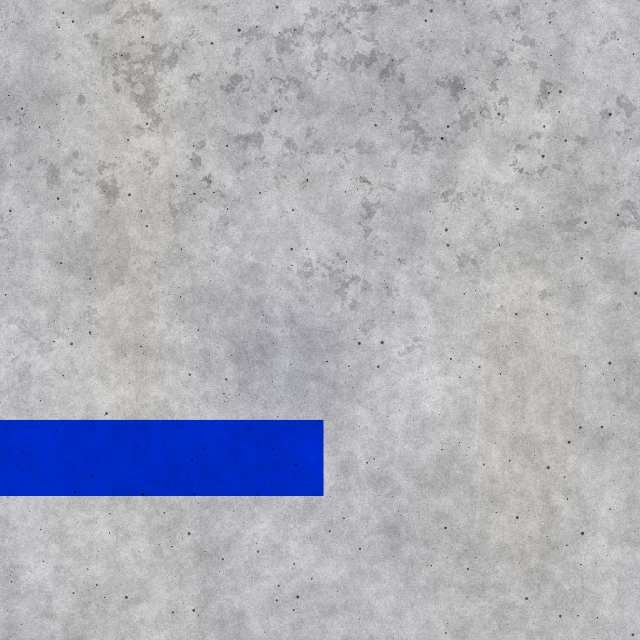
Write a three.js fragment shader that draws this texture.

```glsl
// Weathered grey concrete with a flat blue painted bar at the lower left.
// Soft cellular noise is layered into mottling, streaks, stains and grain;
// jittered cells give pits, and the bar tints the finished surface.
varying vec2 vUv;

const vec3 CONCRETE = vec3(0.722, 0.722, 0.73);
const vec3 PAINT = vec3(0.0, 0.16, 0.75);
const vec3 WARM = vec3(0.012, 0.006, -0.018);
const vec3 COOL = vec3(-0.008, -0.006, 0.012);

float hash(vec2 p) {
  vec3 q = fract(vec3(p.xyx) * 0.1031);
  q += dot(q, q.yzx + 33.33);
  return fract((q.x + q.y) * q.z);
}

vec2 hash2(vec2 p) {
  return vec2(hash(p + 17.3), hash(p + 71.9));
}

// Random cell values blended by distance to their jittered centres.
float cellNoise(vec2 p) {
  vec2 cell = floor(p);
  float sum = 0.0;
  float total = 0.0;
  for (int y = -1; y <= 1; y++) {
    for (int x = -1; x <= 1; x++) {
      vec2 id = cell + vec2(float(x), float(y));
      vec2 d = id + 0.15 + 0.7 * hash2(id) - p;
      float w = exp(-7.0 * dot(d, d));
      sum += w * hash(id);
      total += w;
    }
  }
  return sum / total;
}

// Layers of nearly equal strength, centred on zero.
float mottle(vec2 p, float gain) {
  float sum = 0.0;
  float amp = 1.0;
  for (int i = 0; i < 4; i++) {
    sum += amp * (cellNoise(p) - 0.5);
    p = mat2(0.8, 0.6, -0.6, 0.8) * p * 2.3 + 13.7;
    amp *= gain;
  }
  return sum;
}

float patchAt(vec2 p, vec2 centre, vec2 radius) {
  vec2 d = (p - centre) / radius;
  return exp(-dot(d, d));
}

// Small dark holes, at most one in each cell.
float pits(vec2 p, float scale, float density) {
  vec2 id = floor(p * scale);
  float size = hash(id + 5.1);
  float radius = mix(0.05, 0.11, size * size);
  float d = length(fract(p * scale) - 0.2 - 0.6 * hash2(id));
  return step(hash(id + 41.0), density) * (1.0 - smoothstep(radius * 0.5, radius * 1.2, d));
}

// Evenly spaced rusty dots in two short rows.
float rustDots(vec2 p) {
  float sum = 0.0;
  for (int i = 0; i < 14; i++) {
    float k = float(i);
    float present = 1.0 - step(5.5, k) * step(k, 9.5);
    float strong = step(mod(k, 5.0), 0.5);
    vec2 centre = vec2(0.3263 + 0.0487 * k, k < 6.0 ? 0.715 : 0.739);
    float radius = mix(0.004, 0.007, strong);
    float d = length(p - centre);
    sum += present * mix(0.5, 1.0, strong) * (1.0 - smoothstep(radius * 0.6, radius * 1.2, d));
  }
  return sum;
}

float barMask(vec2 p, vec2 low, vec2 high) {
  vec2 d = min(p - low, high - p);
  return smoothstep(-0.0008, 0.0008, min(d.x, d.y));
}

// Broad light and dark regions of the slab.
float broadTone(vec2 p) {
  float dark = patchAt(p, vec2(0.42, 0.43), vec2(0.09, 0.12))
    + 0.8 * patchAt(p, vec2(0.67, 0.89), vec2(0.16, 0.08))
    + 0.7 * patchAt(p, vec2(0.62, 0.61), vec2(0.12, 0.06))
    + 0.6 * patchAt(p, vec2(0.05, 0.88), vec2(0.06, 0.08))
    + 0.8 * patchAt(p, vec2(0.0, 0.79), vec2(0.03, 0.07))
    + 0.6 * patchAt(p, vec2(0.99, 0.48), vec2(0.06, 0.06))
    + 0.6 * patchAt(p, vec2(0.68, 0.21), vec2(0.12, 0.09))
    + 0.5 * patchAt(p, vec2(0.31, 0.07), vec2(0.06, 0.08));
  float light = patchAt(p, vec2(0.92, 0.91), vec2(0.09, 0.1))
    + 0.6 * patchAt(p, vec2(0.52, 0.75), vec2(0.14, 0.06))
    + 0.6 * patchAt(p, vec2(0.66, 0.42), vec2(0.08, 0.1))
    + 0.7 * patchAt(p, vec2(0.08, 0.14), vec2(0.08, 0.08));
  return 0.04 * light - 0.055 * dark;
}

void main() {
  vec2 p = vUv;
  float coarse = mottle(p * 7.0, 0.9);
  float fine = mottle(p * 34.0 + 9.0, 0.85);
  float streak = cellNoise(p * vec2(42.0, 3.5)) - 0.5;
  float grain = hash(floor(p * 512.0)) - 0.5;
  float tone = broadTone(p) + 0.05 * coarse + 0.05 * fine + 0.025 * streak + 0.075 * grain;

  // Branching stains gather in the upper part.
  float upper = smoothstep(0.48, 0.72, p.y + 0.25 * coarse);
  float stain = upper * smoothstep(0.28, 0.6, mottle(p * 25.0 + 3.0, 0.75));
  vec2 warp = p + 0.012 * vec2(fine, mottle(p * 40.0, 0.8));
  stain += 1.6 * patchAt(warp, vec2(0.303, 0.88), vec2(0.009, 0.006));
  stain += patchAt(warp, vec2(0.61, 0.712), vec2(0.018, 0.004));
  stain += patchAt(warp, vec2(0.374, 0.739), vec2(0.007, 0.008));

  float hole = max(pits(p, 38.0, 0.12), 0.7 * pits(p + 0.37, 95.0, 0.1));
  tone -= 0.11 * stain + 0.4 * hole;

  float warmth = patchAt(p, vec2(0.21, 0.65), vec2(0.08, 0.5)) + patchAt(p, vec2(0.82, 0.35), vec2(0.1, 0.3));
  float coolness = patchAt(p, vec2(0.45, 0.42), vec2(0.15, 0.2));
  vec3 colour = CONCRETE + tone + WARM * warmth + COOL * coolness;
  colour -= vec3(0.16, 0.18, 0.21) * rustDots(warp);

  vec3 painted = PAINT * (1.0 + 1.1 * tone);
  float bar = barMask(p, vec2(-0.1, 0.225), vec2(0.5055, 0.344));
  gl_FragColor = vec4(clamp(mix(colour, painted, bar), 0.0, 1.0), 1.0);
}
```
